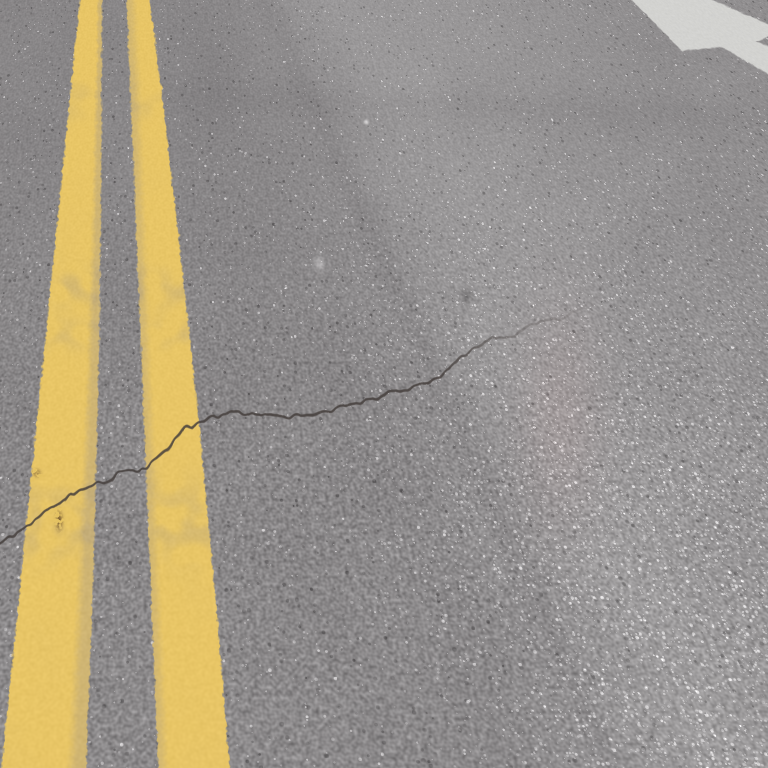
A three.js fragment shader for this texture:

```glsl
// Worn asphalt road with a double yellow line, a thin crack and a white arrow corner.
#define ASPHALT_DARK vec3(0.515, 0.505, 0.510)
#define ASPHALT_LIGHT vec3(0.605, 0.597, 0.600)
#define YELLOW vec3(0.910, 0.775, 0.400)
#define YELLOW_WORN vec3(0.770, 0.680, 0.470)
#define WHITE_PAINT vec3(0.825, 0.825, 0.815)
#define CRACK_COLOR vec3(0.270, 0.245, 0.235)
#define EDGE_SOFT 0.0016
#define EDGE_RAGGED 0.0022
#define GRAIN_SCALE 420.0
#define GRAIN_AMOUNT 0.13
#define CRACK_WIDTH 0.0011

varying vec2 vUv;

float hash(vec2 p) {
  vec3 q = fract(vec3(p.xyx) * 0.1031);
  q += dot(q, q.yzx + 33.33);
  return fract((q.x + q.y) * q.z);
}

float gradientDot(vec2 cell, vec2 offset) {
  float angle = 6.2832 * hash(cell);
  return dot(vec2(cos(angle), sin(angle)), offset);
}

// Gradient noise, roughly -0.7 to 0.7
float noise(vec2 p) {
  vec2 i = floor(p), f = fract(p);
  vec2 u = f * f * (3.0 - 2.0 * f);
  vec2 e = vec2(0.0, 1.0);
  float low = mix(gradientDot(i, f), gradientDot(i + e.yx, f - e.yx), u.x);
  float high = mix(gradientDot(i + e, f - e), gradientDot(i + e.yy, f - e.yy), u.x);
  return mix(low, high, u.y);
}

float fbm(vec2 p) {
  float sum = 0.0, amp = 0.6;
  for (int i = 0; i < 4; i++) {
    sum += amp * noise(p);
    p = p * 2.03 + 17.3;
    amp *= 0.55;
  }
  return sum;
}

// Scattered round stones, one candidate per cell
float stones(vec2 p, float density) {
  vec2 cell = floor(p);
  vec2 center = 0.5 + 0.4 * (vec2(hash(cell + 3.7), hash(cell + 9.1)) - 0.5);
  float radius = mix(0.25, 0.6, hash(cell + 21.0));
  float dotMask = 1.0 - smoothstep(radius * 0.35, radius, length(fract(p) - center));
  return dotMask * step(1.0 - density, hash(cell)) * mix(0.4, 1.0, hash(cell + 5.0));
}

float bump(float x, float width) { return exp(-x * x / (width * width)); }

float ramp(float x, float a, float b, float height) {
  return height * clamp((x - a) / (b - a), 0.0, 1.0);
}

float fill(float d) { return smoothstep(-EDGE_SOFT, EDGE_SOFT, d); }

float crackHeight(float x) {
  float y = 0.293 + ramp(x, 0.0, 0.072, 0.052) + ramp(x, 0.072, 0.195, 0.053);
  y += ramp(x, 0.195, 0.241, 0.042) + ramp(x, 0.241, 0.302, 0.023);
  y += ramp(x, 0.302, 0.391, -0.004) + ramp(x, 0.391, 0.501, 0.025);
  y += ramp(x, 0.501, 0.573, 0.029) + ramp(x, 0.573, 0.618, 0.035);
  y += ramp(x, 0.618, 0.794, 0.064);
  return y + 0.008 * noise(vec2(x * 45.0, 2.5)) + 0.004 * noise(vec2(x * 130.0, 7.5));
}

void main() {
  vec2 p = vUv;
  float t = 1.0 - p.y;
  float depth = 1.0 + t;
  vec2 road = vec2((p.x - 0.2) / depth, log(depth));
  float grain = noise(road * GRAIN_SCALE) + 0.7 * noise(road * GRAIN_SCALE * 0.55 + 40.0);
  float blotch = fbm(p * 9.0);

  // Asphalt tone: dark lane edge, pale worn band, tyre track and cross shadow
  float track = p.x - 0.352 - 0.45 * t;
  float light = 0.22 + 0.58 * smoothstep(-0.16, 0.15, track);
  light += 0.22 * bump(track - 0.13, 0.12) - 0.22 * smoothstep(0.25, 0.5, track);
  light += 0.12 * smoothstep(0.3, 1.0, t) - 0.25 * bump(track + 0.005, 0.018);
  light -= 0.20 * bump(p.y - 0.885 + 0.04 * p.x, 0.022) * smoothstep(0.15, 0.3, p.x);
  vec3 color = mix(ASPHALT_DARK, ASPHALT_LIGHT, light + 0.32 * blotch);
  color += vec3(0.016, -0.004, -0.005) * bump(length((p - vec2(0.73, 0.46)) * vec2(2.5, 1.0)), 0.13);

  // Aggregate, growing coarser toward the viewer
  color += GRAIN_AMOUNT * grain * mix(0.4, 1.0, smoothstep(0.05, 0.7, t));
  float wear = smoothstep(0.1, 0.85, t) * smoothstep(-0.25, 0.1, track + 0.12 * blotch);
  color += 0.26 * stones(road * GRAIN_SCALE * 0.75, 0.02 + 0.17 * wear);
  color += 0.18 * stones(road * GRAIN_SCALE * 1.1 + 60.0, 0.03 + 0.18 * wear);
  color -= 0.14 * stones(road * GRAIN_SCALE * 0.6 + 90.0, 0.07);
  color -= 0.13 * bump(length(p - vec2(0.608, 0.615)), 0.008);
  color += 0.15 * bump(length((p - vec2(0.416, 0.657)) * vec2(1.4, 1.0)), 0.009);
  color += 0.25 * bump(length(p - vec2(0.477, 0.841)), 0.003);

  // Double yellow line with worn inner margins and rubbed bands
  float ragged = EDGE_RAGGED * (noise(p * 110.0) + noise(p * 240.0));
  float leftIn = p.x - (0.104 - 0.102 * t) + ragged;
  float leftOut = 0.133 - 0.021 * t * t - p.x + ragged;
  float rightIn = p.x - (0.165 + 0.041 * t) + ragged;
  float rightOut = 0.195 + 0.130 * t - 0.026 * t * t - p.x + ragged;
  float paint = max(fill(min(leftIn, leftOut)), fill(min(rightIn, rightOut)));
  float margin = 1.0 - smoothstep(0.4, 1.1, leftOut / (0.007 + 0.019 * t));
  margin = p.x < 0.145 ? margin : 0.8 * (1.0 - smoothstep(0.002, 0.016, rightIn));
  float rubbed = bump(t - 0.375, 0.022) + bump(t - 0.435, 0.016) + bump(t - 0.68, 0.045);
  rubbed = (rubbed + 0.5 * bump(t - 0.13, 0.03)) * smoothstep(-0.25, 0.35, noise(p * 38.0));
  float worn = clamp(0.7 * margin + 0.55 * rubbed + 0.12 * blotch, 0.0, 1.0);
  vec3 yellow = mix(YELLOW, YELLOW_WORN, worn) + 0.025 * grain;
  float chips = bump(length((p - vec2(0.077, 0.322)) * vec2(2.0, 0.8)), 0.009);
  chips += 0.7 * bump(length(p - vec2(0.048, 0.384)), 0.005);
  yellow = mix(yellow, vec3(0.48, 0.37, 0.20), min(chips, 1.0) * smoothstep(-0.3, 0.2, grain));
  color = mix(color, yellow, paint);

  // White arrow corner
  float lower = 1.0 - ramp(p.x, 0.823, 0.888, 0.0664) + ramp(p.x, 0.888, 0.940, 0.0052);
  lower -= ramp(p.x, 0.940, 1.0, 0.0352);
  float upper = 1.0 - 0.43 * (p.x - 0.927);
  float arrow = min(min(p.y - lower, upper - p.y), p.x - 0.823);
  arrow = min(arrow, abs(p.y - 0.946) - 0.42 * (p.x - 0.986));
  color = mix(color, WHITE_PAINT + 0.02 * grain, fill(arrow + 0.5 * ragged));

  // Crack, fading out to the right
  float y = crackHeight(p.x);
  float slope = (crackHeight(p.x + 0.002) - y) / 0.002;
  float gap = abs(p.y - y) / sqrt(1.0 + slope * slope);
  float width = CRACK_WIDTH * (1.0 + 0.7 * noise(vec2(p.x * 60.0, 4.5)));
  float crack = 1.0 - smoothstep(width * 0.4, width + EDGE_SOFT, gap);
  crack *= 0.85 * (1.0 - 0.7 * smoothstep(0.55, 0.7, p.x)) * (1.0 - smoothstep(0.7, 0.8, p.x));
  color = mix(color, CRACK_COLOR, crack);

  gl_FragColor = vec4(clamp(color, 0.0, 1.0), 1.0);
}
```
